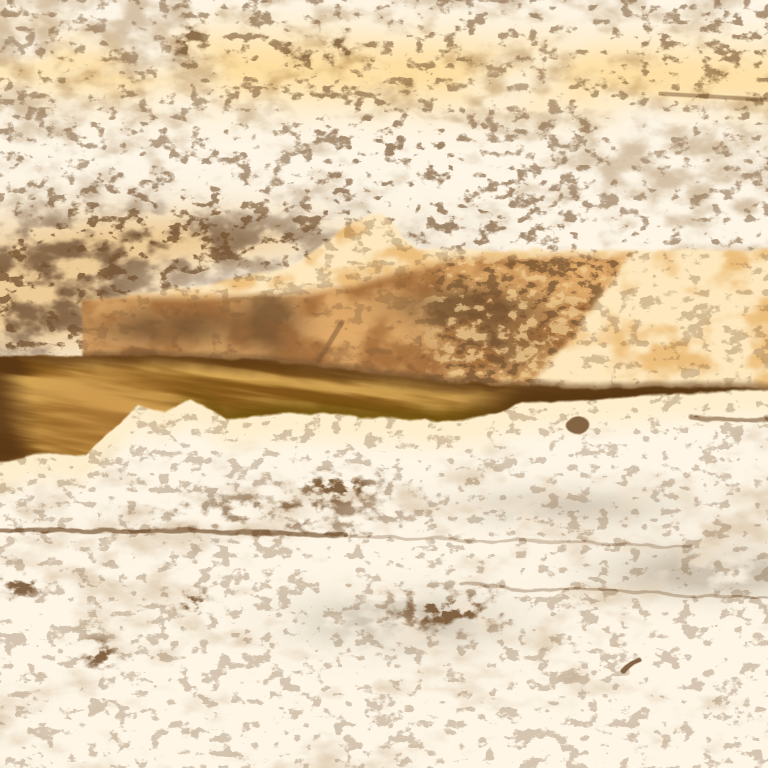
Give the GLSL for this texture, as a Shadertoy shader.

```glsl
const vec3 CREAM = vec3(1, .965, .9);
const vec3 UMBER = vec3(.46, .33, .2);
const vec3 SHADOW = vec3(.33, .2, .08);

float hash(vec2 p) {
    vec3 q = fract(vec3(p.xyx) * .1031);
    q += dot(q, q.yzx + 33.33);
    return fract((q.x + q.y) * q.z);
}

float noise(vec2 p) {
    vec2 i = floor(p), f = fract(p), e = vec2(0, 1);
    f = f * f * (3. - 2. * f);
    return mix(mix(hash(i), hash(i + e.yx), f.x),
               mix(hash(i + e.xy), hash(i + e.yy), f.x), f.y);
}

float fbm(vec2 p) {
    float sum = 0., gain = .533;
    for (int i = 0; i < 4; i++) {
        sum += gain * noise(p);
        p = mat2(1.8, .6, -.6, 1.8) * p + 17.;
        gain *= .5;
    }
    return sum;
}

// Soft ellipse: centre in xy, radii in zw
float blob(vec2 p, vec4 e) {
    vec2 d = (p - e.xy) / e.zw;
    return exp(-dot(d, d));
}

// Soft line from s.xy to s.zw
float stroke(vec2 p, vec4 s, float width) {
    vec2 d = s.zw - s.xy;
    float t = clamp(dot(p - s.xy, d) / dot(d, d), 0., 1.);
    return 1. - smoothstep(width * .3, width, length(p - s.xy - d * t));
}

float cover(float d, float soft) {
    return smoothstep(-soft, soft, d);
}

// Height of a polyline at x
float profile(float x, vec2 k[12]) {
    float y = k[0].y;
    for (int i = 1; i < 12; i++)
        y += (k[i].y - k[i-1].y) * clamp((x - k[i-1].x) / (k[i].x - k[i-1].x), 0., 1.);
    return y;
}

vec3 upperRock(vec2 p, float fine) {
    float broad = fbm(p * vec2(6, 11)), grain = fbm(p * vec2(34, 52));
    vec3 c = mix(vec3(.84, .76, .65), CREAM, smoothstep(.25, .56, mix(broad, grain, .6)));
    float ochre = blob(p, vec4(.4, .92 - .025 * p.x, 2, .052)) * smoothstep(.2, .55, broad);
    c *= mix(vec3(1), vec3(1, .91, .71), ochre);
    // Weathered patch above the cavity
    float worn = blob(p, vec4(.03, .61, .2, .085)) + .7 * blob(p, vec4(.25, .69, .22, .04));
    vec3 crust = mix(UMBER, vec3(.92, .77, .54), smoothstep(.3, .65, grain));
    c = mix(c, crust, min(worn, .85));
    // Pits and seam
    float pits = smoothstep(.55, .73, fine) * (.35 + .4 * (broad + worn));
    pits += smoothstep(.38, .6, fine) * (blob(p, vec4(.425, .937, .035, .012)) + blob(p, vec4(.245, .945, .014, .02)));
    pits += .5 * stroke(p, vec4(.86, .878, 1, .87), .004);
    return mix(c, UMBER, min(pits, .8));
}

vec3 lowerRock(vec2 p, float sill, float fine) {
    float broad = fbm(p * vec2(5, 12) + 31.), grain = fbm(p * vec2(28, 48) + 9.);
    vec3 c = mix(vec3(.89, .82, .72), CREAM, smoothstep(.23, .53, mix(broad, grain, .5)));
    c = mix(c, vec3(1, .93, .78), .8 * smoothstep(.06, .01, sill - p.y));
    // Grey stains
    float stain = blob(p, vec4(.93, .255, .12, .03)) + .6 * blob(p, vec4(.74, .34, .13, .025));
    stain += .8 * blob(p, vec4(.52, .19, .12, .035));
    c = mix(c, vec3(.75, .7, .62), min(stain * smoothstep(.2, .6, grain), .75));
    // Pale chip
    vec2 q = p + vec2(0, .012 * (grain - .5));
    float chip = cover(1. - length((q - vec2(.88, .132)) / vec2(.083, .026)), .12);
    c = mix(c, CREAM, .8 * chip);
    // Pits, layered cracks and a small hole
    float spots = blob(p, vec4(.44, .367, .04, .015)) + blob(p, vec4(.255, .213, .016, .016));
    spots += blob(p, vec4(.13, .148, .018, .018)) + blob(p, vec4(.03, .237, .022, .012));
    spots += .5 * blob(p, vec4(.37, .335, .12, .025)) + blob(p, vec4(.58, .205, .055, .022));
    float dark = smoothstep(.42, .62, fine) * spots + .3 * smoothstep(.57, .7, fine);
    dark += .7 * stroke(q, vec4(0, .311, .45, .304), .0045);
    dark += .3 * stroke(q, vec4(.45, .302, .9, .288), .003);
    dark += .35 * stroke(q, vec4(.6, .238, 1, .222), .003);
    dark += .6 * stroke(q, vec4(.9, .459, 1, .453), .005);
    dark += stroke(q, vec4(.812, .127, .832, .143), .005);
    dark += cover(1. - length((q - vec2(.752, .446)) / vec2(.015, .013)), .15);
    return mix(c, UMBER, min(dark, .9));
}

vec3 cavity(vec2 p, float roof, float sill) {
    float layers = fbm(vec2(p.x * 7., p.y * 65. + p.x * 9.));
    vec3 c = mix(vec3(.5, .33, .1), vec3(.83, .65, .34), smoothstep(.25, .7, layers));
    c = mix(c, vec3(.78, .56, .29), .55 * blob(p, vec4(.13, .46, .09, .06)));
    c = mix(c, vec3(.42, .3, .05), .85 * smoothstep(.025, .003, p.y - sill) * smoothstep(.2, .3, p.x));
    float shade = smoothstep(.055, .005, p.x + .05 * (layers - .5));
    shade = max(shade, .8 * smoothstep(.025, .002, roof - p.y));
    shade = max(shade, smoothstep(.57, .7, p.x));
    return mix(c, SHADOW, .85 * shade);
}

vec3 ledge(vec2 p, float roof, float fine) {
    float grain = fbm(p * vec2(22, 30) + 4.), broad = fbm(p * vec2(10, 16));
    vec3 c = mix(vec3(.93, .75, .49), vec3(1, .91, .74), smoothstep(.25, .55, grain));
    // Shaded front face with dark mineral patches
    float top = mix(.615, .666, smoothstep(.35, .64, p.x)) + .02 * (grain - .5);
    float side = .28 + .8 * p.y + .035 * broad - p.x;
    float face = cover(top - p.y, .008) * cover(side, .008);
    vec3 shade = mix(vec3(.66, .45, .25), vec3(.88, .67, .42), smoothstep(.28, .64, grain));
    float patches = blob(p, vec4(.22, .575, .09, .026)) + blob(p, vec4(.355, .585, .038, .042));
    patches += blob(p, vec4(.61, .601, .09, .025)) + .7 * blob(p, vec4(.65, .55, .09, .04));
    patches *= smoothstep(.25, .58, mix(broad, grain, .5));
    patches += .5 * stroke(p, vec4(.415, .53, .445, .58), .005);
    shade = mix(shade, UMBER, min(patches, .85));
    float rough = smoothstep(.52, .6, p.x);
    shade = mix(shade, vec3(.96, .82, .59), .7 * rough * smoothstep(.48, .32, fine));
    c = mix(c, shade, face);
    c = mix(c, UMBER, smoothstep(.55, .7, fine) * (.3 + .45 * rough * face));
    return mix(c, UMBER, .65 * smoothstep(.012, .001, p.y - roof));
}

void mainImage(out vec4 fragColor, in vec2 fragCoord) {
    vec2 p = fragCoord / iResolution.xy;
    float fine = fbm(p * vec2(75, 105) + 7.), wobble = .008 * (fbm(p * 40.) - .5);
    float roof = mix(.537, .495, smoothstep(.2, .75, p.x)) + wobble;
    float sill = wobble + profile(p.x, vec2[12](vec2(0, .397), vec2(.045, .409),
        vec2(.112, .409), vec2(.18, .472), vec2(.215, .464), vec2(.248, .479), vec2(.295, .455),
        vec2(.38, .463), vec2(.57, .452), vec2(.63, .457), vec2(.68, .474), vec2(1, .494)));
    // Ledge crest: a long slope with one raised fin
    float fin = smoothstep(.36, .49, p.x) * smoothstep(.55, .49, p.x);
    float crest = .61 + .065 * smoothstep(.08, .6, p.x) + .055 * fin + wobble;
    vec3 c = upperRock(p, fine);
    c = mix(c, ledge(p, roof, fine), cover(crest - p.y, .004) * cover(p.x - .106 + wobble, .003));
    c = mix(c, cavity(p, roof, sill), cover(roof - p.y, .0025));
    c = mix(c, lowerRock(p, sill, fine), cover(sill - p.y, .0025));
    fragColor = vec4(c, 1);
}
```
